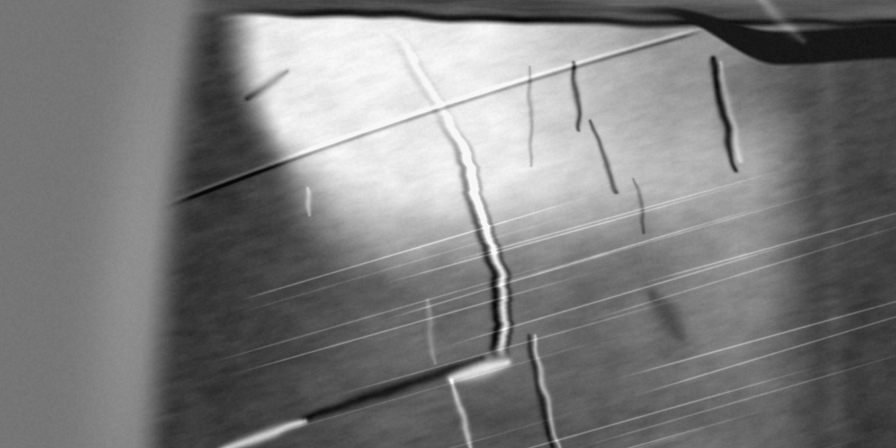
Reproduce this texture procedurally as a Shadertoy shader.

```glsl
// Creased, scratched metal foil in soft grey light, with a blurred strip and a dark strap.

float hash(vec2 p) {
    vec3 q = fract(vec3(p.xyx) * 0.1031);
    q += dot(q, q.yzx + 33.33);
    return fract((q.x + q.y) * q.z);
}

float noise(vec2 p) {
    vec2 i = floor(p), f = fract(p);
    f = f * f * (3.0 - 2.0 * f);
    return mix(mix(hash(i), hash(i + vec2(1, 0)), f.x),
               mix(hash(i + vec2(0, 1)), hash(i + vec2(1, 1)), f.x), f.y);
}

float fbm(vec2 p) {
    float sum = 0.0, amp = 0.5;
    for (int i = 0; i < 4; i++) {
        sum += amp * noise(p);
        p = mat2(1.6, 1.2, -1.2, 1.6) * p + 7.3;
        amp *= 0.5;
    }
    return sum;
}

// Soft round-ended line
float line(float d, float width) {
    return exp(-d * d / (width * width));
}

float blob(vec2 p, vec2 center, vec2 size) {
    vec2 q = (p - center) / size;
    return exp(-dot(q, q));
}

// Tapered, slightly ragged line from a to b
float crease(vec2 p, vec2 a, vec2 b, float width) {
    vec2 ab = b - a;
    p.x += 0.012 * (noise(p * 28.0) - 0.5);
    float t = clamp(dot(p - a, ab) / dot(ab, ab), 0.0, 1.0);
    return line(length(p - a - ab * t), width * (0.55 + 1.8 * t * (1.0 - t)));
}

// Broad light and shade of the foil
float foilLight(vec2 p) {
    float warp = 0.1 * (fbm(p * 5.0) - 0.47);
    float leftBend = max(0.0, 0.95 - p.x);
    float lowerEdge = 0.46 + 1.5 * leftBend * leftBend;
    float sheen = smoothstep(-0.13, 0.16, p.y - lowerEdge + warp);
    sheen *= smoothstep(-0.03, 0.09, p.x - 0.49 - 0.28 * (0.95 - p.y) + warp * 0.5);
    float shade = 0.22 + 0.20 * smoothstep(0.48, 1.0, p.x);
    shade -= 0.09 * blob(p, vec2(1.17, 0.03), vec2(0.35, 0.15));
    shade += 0.13 * blob(p, vec2(1.62, 0.40), vec2(0.13, 0.2));
    float bright = mix(0.93, 0.62, smoothstep(1.05, 1.5, p.x));
    bright += 0.10 * blob(p, vec2(1.45, 0.62), vec2(0.22, 0.12));
    float v = mix(shade, bright, sheen);
    v -= 0.20 * blob(p, vec2(1.70, 0.82), vec2(0.12, 0.09));
    float fold = smoothstep(1.68, 1.86, p.x + 0.05 * (p.y - 0.5));
    v = mix(v, 0.23 + 0.06 * p.y, fold);
    return v + 0.05 * line(p.x - 1.87 + 0.03 * p.y, 0.025);
}

// Fine parallel scratches rising to the right
float scratches(vec2 p) {
    float sum = 0.0, across = p.y - 0.29 * p.x;
    for (int i = 0; i < 26; i++) {
        float k = float(i);
        float offset = mix(-0.58, 0.22, hash(vec2(k, 3.0)));
        float start = mix(0.35, 1.45, hash(vec2(k, 8.0)));
        float span = smoothstep(start, start + 0.15, p.x)
                   * (1.0 - smoothstep(start + 0.5, start + 0.9, p.x));
        float tilt = 0.03 * (hash(vec2(k, 5.0)) - 0.5) * (p.x - 1.0);
        sum += span * (0.3 + 0.7 * hash(vec2(k, 6.0))) * line(across - offset - tilt, 0.0025);
    }
    return sum * (1.0 - smoothstep(0.5, 0.72, p.y));
}

// Dark creases are negative, lit creases positive
float creases(vec2 p) {
    float v = -0.45 * crease(p, vec2(1.275, 0.86), vec2(1.295, 0.71), 0.008);
    v -= 0.38 * crease(p, vec2(1.32, 0.73), vec2(1.375, 0.57), 0.007);
    v -= 0.48 * crease(p, vec2(1.59, 0.87), vec2(1.64, 0.62), 0.010);
    v += 0.15 * crease(p, vec2(1.605, 0.86), vec2(1.655, 0.64), 0.008);
    v -= 0.18 * crease(p, vec2(1.185, 0.85), vec2(1.185, 0.63), 0.006);
    v -= 0.20 * crease(p, vec2(1.415, 0.60), vec2(1.44, 0.48), 0.006);
    v -= 0.28 * crease(p, vec2(0.555, 0.78), vec2(0.64, 0.84), 0.011);
    v += 0.22 * crease(p, vec2(0.685, 0.58), vec2(0.695, 0.52), 0.006);
    v += 0.13 * crease(p, vec2(0.955, 0.33), vec2(0.97, 0.19), 0.008);
    v += 0.36 * crease(p, vec2(1.01, 0.15), vec2(1.055, 0.0), 0.008);
    v += 0.30 * crease(p, vec2(1.19, 0.25), vec2(1.245, 0.0), 0.008);
    v -= 0.22 * crease(p, vec2(1.175, 0.25), vec2(1.23, 0.0), 0.009);
    v -= 0.13 * crease(p, vec2(1.46, 0.34), vec2(1.52, 0.25), 0.025);
    // Low fold: lit, shadowed, then lit again
    v += 0.55 * crease(p, vec2(0.48, -0.01), vec2(0.68, 0.06), 0.012);
    v -= 0.25 * crease(p, vec2(0.68, 0.065), vec2(1.08, 0.20), 0.014);
    v += 0.48 * crease(p, vec2(1.01, 0.155), vec2(1.13, 0.19), 0.017);
    // Long seam across the sheen
    float s = p.x - 0.34;
    float seam = p.y - 0.53 - 0.39 * s + 0.05 * s * s;
    float span = smoothstep(0.3, 0.5, p.x) * (1.0 - smoothstep(1.52, 1.58, p.x));
    v += span * (0.15 * line(seam - 0.004, 0.005) - 0.26 * line(seam + 0.004, 0.005));
    // Main torn crack
    float h = p.y - 0.2;
    float wobble = 0.035 * (fbm(vec2(p.y * 18.0, 2.0)) - 0.47);
    float crack = p.x - 1.13 + 0.46 * h * h + wobble;
    float body = smoothstep(0.19, 0.24, p.y) * (1.0 - 0.8 * smoothstep(0.60, 0.76, p.y));
    body *= 1.0 - smoothstep(0.85, 0.95, p.y);
    return v + body * (0.42 * line(crack, 0.008) - 0.38 * line(crack + 0.018, 0.009)
                     - 0.22 * line(crack - 0.014, 0.006));
}

void mainImage(out vec4 fragColor, in vec2 fragCoord) {
    vec2 p = fragCoord / iResolution.y;
    p.x *= 2.0 * iResolution.y / iResolution.x;
    vec2 along = vec2(p.x + 0.29 * p.y, p.y - 0.29 * p.x);

    float v = foilLight(p) + creases(p) + 0.20 * scratches(p);
    v += 0.09 * (fbm(along * vec2(22.0, 75.0)) - 0.47);
    v += 0.10 * (fbm(p * 14.0) - 0.47);

    // Upper band and its dark lip
    float lip = 0.965 - 0.025 * smoothstep(0.5, 1.5, p.x) + 0.008 * (noise(p.xx * 9.0) - 0.5);
    float band = 0.32 + 0.3 * (fbm(vec2(p.x * 5.0, p.y * 45.0)) - 0.47);
    v = mix(v, band, smoothstep(-0.008, 0.008, p.y - lip));
    v -= 0.25 * line(p.y - lip - 0.01, 0.009) * smoothstep(0.5, 0.75, p.x);

    // Strap sweeping in from the right
    float bend = smoothstep(1.48, 1.74, p.x);
    float strapY = mix(0.975, 0.893, bend) + 0.014 * smoothstep(1.75, 2.0, p.x);
    float strap = abs(p.y - strapY) - mix(0.008, 0.037, bend);
    v = mix(v, 0.09, (1.0 - smoothstep(-0.006, 0.007, strap)) * smoothstep(1.35, 1.55, p.x));
    v += 0.16 * crease(p, vec2(1.70, 1.0), vec2(1.79, 0.91), 0.014);

    // Blurred strip in front, on the left
    float edge = 0.34 + 0.06 * p.y + 0.045 * p.y * p.y;
    float strip = 0.46 + 0.10 * blob(p, vec2(edge - 0.07, 0.45), vec2(0.09, 0.65));
    v = mix(strip, v, smoothstep(-0.045, 0.05, p.x - edge));

    v += 0.025 * (noise(p * 230.0) - 0.5);
    fragColor = vec4(vec3(clamp(v, 0.03, 0.97)), 1.0);
}
```
